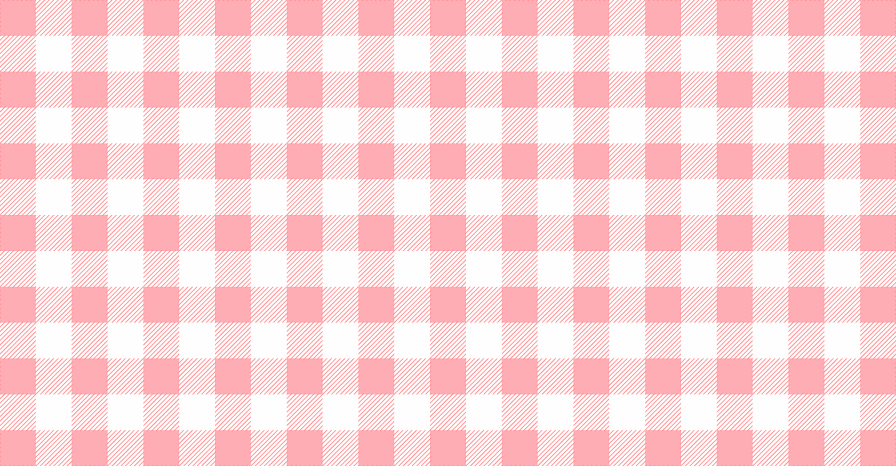
Give the GLSL for this pattern, as a WebGL 1 fragment shader.

```glsl
precision highp float;
// Gingham check of 25 by 13 cells: solid pink where two bands cross,
// white where none do, and fine rising diagonal hatching elsewhere.
// Every pixel averages a grid of samples to smooth the thin lines.

uniform vec2 u_resolution;

const vec2 CELLS = vec2(25.0, 13.0);
const float LINES_PER_CELL = 8.0;
const float LINE_SHARE = 0.28;   // line width as a share of its spacing
const float OVERHANG = 0.03;     // how far line tips reach into solid cells
const int SAMPLES = 5;           // samples per pixel along each axis

const vec3 PAPER = vec3(1.0, 0.995, 0.995);
const vec3 SOLID = vec3(1.0, 0.68, 0.71);
const vec3 LINE = vec3(1.0, 0.55, 0.56);

// 1 on a diagonal line, 0 between lines
float hatch(vec2 p, float linesPerCell, float share) {
  float phase = (p.x - p.y) * linesPerCell;
  float offset = abs(fract(phase + 0.5) - 0.5);
  return step(offset, 0.5 * share);
}

// 1 within the given margin of a cell border
float cellRim(vec2 p, float margin) {
  vec2 toBorder = 0.5 - abs(fract(p) - 0.5);
  return step(min(toBorder.x, toBorder.y), margin);
}

// Colour of the cloth at p, measured in cells
vec3 gingham(vec2 p) {
  vec2 band = 1.0 - mod(floor(p), 2.0);
  float bands = band.x + band.y;
  float solid = step(1.5, bands);
  float mixed = step(0.5, bands) - solid;

  float inked = mixed + solid * cellRim(p, OVERHANG);
  float line = inked * hatch(p, LINES_PER_CELL, LINE_SHARE);
  return mix(mix(PAPER, SOLID, solid), LINE, line);
}

void main() {
  vec2 corner = gl_FragCoord.xy - 0.5;
  vec3 sum = vec3(0.0);
  for (int j = 0; j < SAMPLES; j++) {
    for (int i = 0; i < SAMPLES; i++) {
      vec2 shift = (vec2(float(i), float(j)) + 0.5) / float(SAMPLES);
      sum += gingham((corner + shift) / u_resolution * CELLS);
    }
  }
  gl_FragColor = vec4(sum / float(SAMPLES * SAMPLES), 1.0);
}
```
